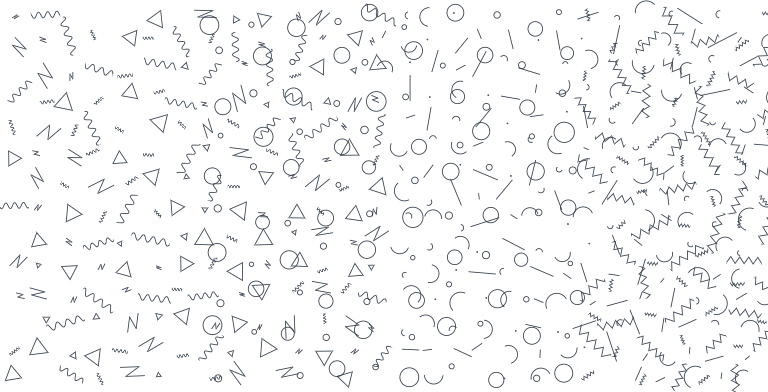
Write a WebGL 1 fragment shader that draws this pattern.

```glsl
precision highp float;
// Thin ink confetti on white, changing from left to right in overlapping bands:
// triangles, waves and bolts, then circles, then lines, arcs and dots, then zigzags.
// Each band is a jittered grid of cells with one randomly turned shape per cell.

uniform vec2 u_resolution;

#define STROKE 0.0021
#define JITTER 0.5
#define MARGIN 0.03
#define INK vec3(0.19, 0.23, 0.28)
#define PAPER vec3(1.0)
#define TAU 6.2831853

// Shape families
#define SHARDS 0.0
#define CIRCLES 1.0
#define STROKES 2.0
#define ZIGZAGS 3.0

vec4 hash4(vec2 cell, float seed) {
  vec4 q = fract(vec4(cell, cell.x + seed, seed) * vec4(0.1031, 0.1030, 0.0973, 0.1099));
  q += dot(q, q.wzxy + 33.33);
  return fract((q.xxyz + q.yzzw) * q.zywx);
}

// Unsigned distances to the outlines
float segment(vec2 p, vec2 a, vec2 b) {
  vec2 ab = b - a;
  return length(p - a - ab * clamp(dot(p - a, ab) / dot(ab, ab), 0.0, 1.0));
}

float triangle(vec2 p, float inradius) {
  return abs(max(abs(p.x) * 0.866 + p.y * 0.5, -p.y) - inradius);
}

float bolt(vec2 p, float lean) {
  vec2 inner = vec2(-0.009, 0.017);
  vec2 outer = vec2(-0.009 - lean, -0.026);
  float d = segment(p, inner, -inner);
  return min(d, min(segment(p, inner, outer), segment(p, -inner, -outer)));
}

float wave(vec2 p, float halfLength) {
  float amplitude = 0.0075;
  float k = TAU / 0.024;
  float slope = amplitude * k * cos(k * p.x);
  float d = abs(p.y - amplitude * sin(k * p.x)) / sqrt(1.0 + slope * slope);
  return max(d, abs(p.x) - halfLength);
}

float zigzag(vec2 p, float halfLength) {
  float amplitude = 0.009;
  float period = 0.024;
  float slope = 4.0 * amplitude / period;
  float crest = amplitude * (4.0 * abs(fract(p.x / period) - 0.5) - 1.0);
  return max(abs(p.y - crest) / sqrt(1.0 + slope * slope), abs(p.x) - halfLength);
}

float arc(vec2 p, float radius, float cut) {
  return max(abs(length(p) - radius), cut * radius - p.y);
}

// Pick one shape of a family; vary changes its proportions
float shape(float family, vec2 p, float pick, float vary) {
  if (family == SHARDS) {
    if (pick < 0.32) return triangle(p, 0.0122);
    if (pick < 0.68) return wave(p, mix(0.034, 0.046, vary));
    return bolt(p, mix(-0.004, 0.012, vary));
  }
  if (family == CIRCLES) return abs(length(p) - mix(0.018, 0.024, vary));
  if (family == ZIGZAGS) return zigzag(p, mix(0.032, 0.05, vary));
  if (pick < 0.48) {
    float halfLength = mix(0.018, 0.04, vary);
    return segment(p, vec2(-halfLength, 0.0), vec2(halfLength, 0.0));
  }
  return arc(p, mix(0.02, 0.028, vary), mix(-0.4, 0.4, pick));
}

// Light left after one band of shapes; band holds its limits across the width
float layer(vec2 p, float family, float rows, vec2 band) {
  float pixel = 1.0 / u_resolution.y;
  float aspect = u_resolution.x / u_resolution.y;
  float light = 1.0;
  vec2 home = floor(p * rows);
  for (int j = -1; j <= 1; j++) {
    for (int i = -1; i <= 1; i++) {
      vec2 cell = home + vec2(float(i), float(j));
      vec4 place = hash4(cell + 17.0, family * 7.3 + 3.1);
      vec4 form = hash4(cell + 59.0, family * 5.7 + 11.9);
      vec2 center = (cell + 0.5 + JITTER * (place.xy - 0.5)) / rows;
      float across = center.x / aspect;
      if (across < band.x || across > band.y) continue;
      if (center.x < MARGIN || abs(center.y - 0.5) > 0.5 - MARGIN) continue;

      // Large and small shapes alternate like a checkerboard
      bool small = mod(cell.x + cell.y, 2.0) > 0.5;
      float size = small ? mix(0.28, 0.42, place.w) : mix(0.85, 1.12, place.w);
      float c = cos(TAU * place.z);
      float s = sin(TAU * place.z);
      vec2 q = mat2(c, -s, s, c) * (p - center);
      float d = size * shape(family, q / size, form.x, form.y);
      if (family == STROKES && small && across < 0.77 && form.z < 0.4)
        d = max(length(q) - 0.001, 0.0);

      float cover = (0.5 * (STROKE + pixel) - d) / pixel;
      light *= 1.0 - clamp(cover, 0.0, min(STROKE / pixel, 1.0));
    }
  }
  return light;
}

void main() {
  vec2 p = gl_FragCoord.xy / u_resolution.y;
  float light = layer(p, SHARDS, 14.0, vec2(0.0, 0.505));
  light *= layer(p, CIRCLES, 10.0, vec2(0.26, 0.76));
  light *= layer(p, STROKES, 15.0, vec2(0.5, 1.02));
  light *= layer(p, ZIGZAGS, 13.0, vec2(0.76, 1.02));
  gl_FragColor = vec4(mix(INK, PAPER, light), 1.0);
}
```
